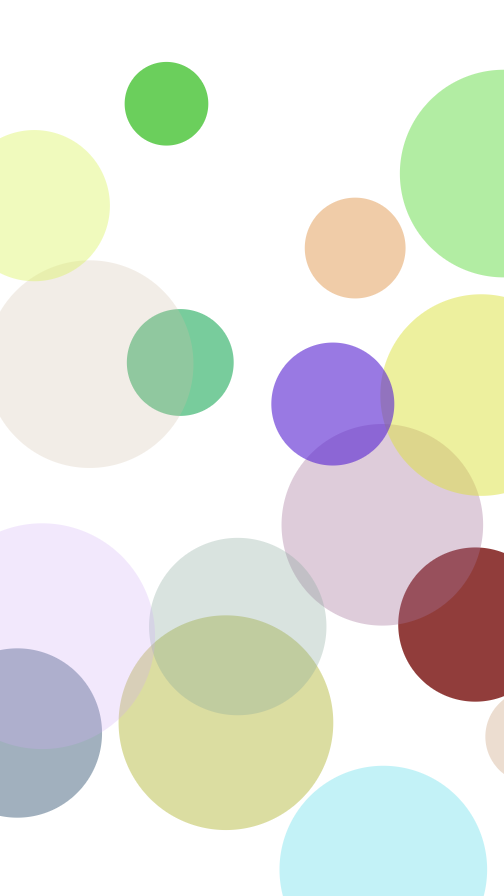
Write a Shadertoy shader that draws this background.

```glsl
const int COLUMNS = 4;
const int DISC_COUNT = 16;

// Disc tints as they appear over white, row by row from the top
const vec3 TINTS[DISC_COUNT] = vec3[](
    vec3(0.94, 0.98, 0.74), vec3(0.42, 0.81, 0.36), vec3(0.94, 0.80, 0.66), vec3(0.70, 0.93, 0.64),
    vec3(0.95, 0.93, 0.905), vec3(0.47, 0.80, 0.61), vec3(0.60, 0.475, 0.89), vec3(0.93, 0.94, 0.62),
    vec3(0.95, 0.91, 0.99), vec3(0.85, 0.89, 0.875), vec3(0.87, 0.80, 0.855), vec3(0.57, 0.24, 0.23),
    vec3(0.63, 0.69, 0.745), vec3(0.86, 0.865, 0.63), vec3(0.765, 0.95, 0.97), vec3(0.925, 0.865, 0.815)
);

// Radii in canvas widths
const float RADII[DISC_COUNT] = float[](
    0.150, 0.083, 0.100, 0.206,
    0.206, 0.106, 0.122, 0.200,
    0.224, 0.176, 0.200, 0.153,
    0.168, 0.213, 0.206, 0.093
);

float hash(float n) {
    return fract(sin(n * 12.9898) * 43758.5453);
}

// Loose grid position, jittered, in canvas widths
vec2 discCenter(int index, float height) {
    vec2 cell = vec2(index % COLUMNS, index / COLUMNS);
    float seed = float(index) + 1.0;
    vec2 jitter = vec2(hash(seed), hash(seed + 37.0)) - 0.5;
    vec2 place = vec2(0.12, 0.19) + cell * vec2(0.29, 0.232) + jitter * vec2(0.20, 0.19);
    return vec2(place.x, (1.0 - place.y) * height);
}

float discMask(vec2 p, vec2 center, float radius, float pixel) {
    return clamp(0.5 - (length(p - center) - radius) / pixel, 0.0, 1.0);
}

// Lays translucent ink, given by its tint over white, on a backdrop
vec3 layInk(vec3 backdrop, vec3 tint, float mask) {
    float minOpacity = 1.0 - min(tint.r, min(tint.g, tint.b));
    float opacity = mix(minOpacity, 1.0, 0.2);
    vec3 inked = tint + (1.0 - opacity) * (backdrop - 1.0);
    return mix(backdrop, inked, mask);
}

void mainImage(out vec4 fragColor, in vec2 fragCoord) {
    float pixel = 1.0 / iResolution.x;
    vec2 p = fragCoord * pixel;
    float height = iResolution.y * pixel;

    // Stack the discs from the bottom row up
    vec3 color = vec3(1.0);
    for (int i = DISC_COUNT - 1; i >= 0; i--) {
        float mask = discMask(p, discCenter(i, height), RADII[i], pixel);
        color = layInk(color, TINTS[i], mask);
    }
    fragColor = vec4(clamp(color, 0.0, 1.0), 1.0);
}
```
